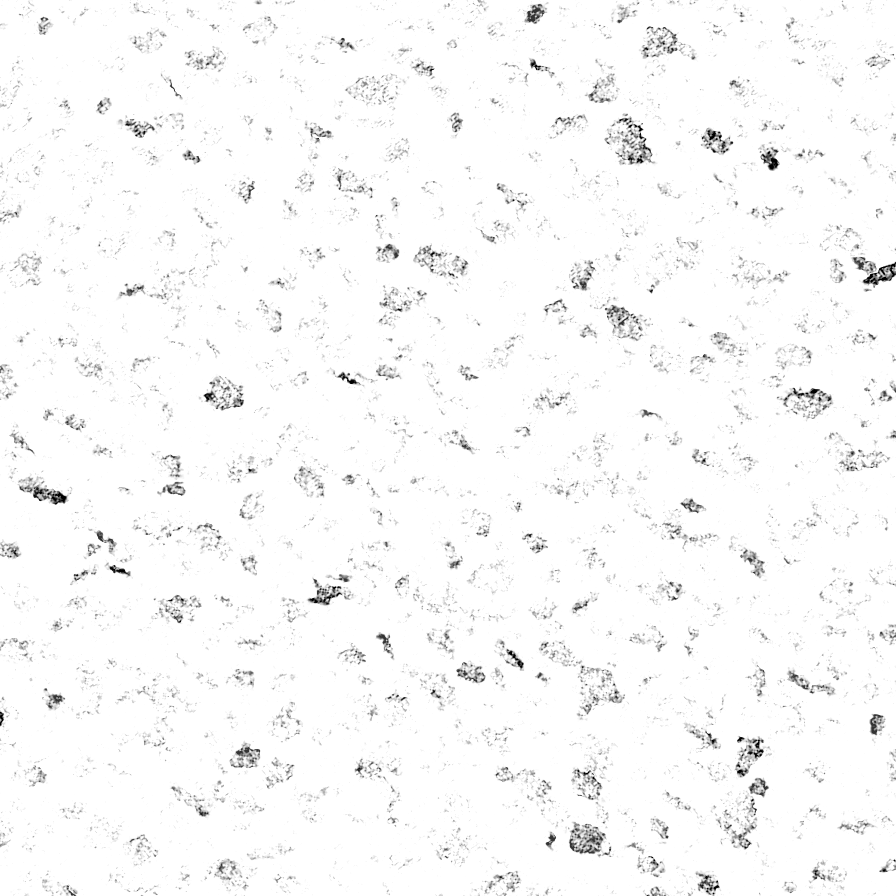
This texture is drawn by a Shadertoy shader. Its source:

```glsl
float hash(vec2 p) {
    return fract(sin(dot(p, vec2(127.1, 311.7))) * 43758.5453);
}

vec4 hash4(vec2 p) {
    return vec4(hash(p), hash(p + 17.3), hash(p + 41.9), hash(p + 73.1));
}

float noise(vec2 p) {
    vec2 cell = floor(p), f = fract(p);
    f = f * f * (3.0 - 2.0 * f);
    float low = mix(hash(cell), hash(cell + vec2(1, 0)), f.x);
    float high = mix(hash(cell + vec2(0, 1)), hash(cell + vec2(1, 1)), f.x);
    return mix(low, high, f.y);
}

vec2 warp(vec2 p) {
    return vec2(noise(p), noise(p + 57.0)) - 0.5;
}

// Darkest flake of one scattered layer; tone is the shared mineral grain
float flakes(vec2 p, float density, float tone, float patches) {
    vec2 home = floor(p * density);
    float ink = 0.0;
    for (int y = -1; y <= 1; y++)
    for (int x = -1; x <= 1; x++) {
        vec2 id = home + vec2(x, y);
        vec4 place = hash4(id + density * 9.0);
        vec4 look = hash4(id + density * 23.0);

        // Mostly lying flat, tipped down to the right
        float angle = -0.3 + 1.7 * (place.z + place.w - 1.0);
        float c = cos(angle), s = sin(angle);
        vec2 q = mat2(c, -s, s, c) * (p - (id + place.xy) / density);
        float halfLength = mix(0.22, 0.55, look.x * look.x) / density;
        vec2 size = halfLength * vec2(1.0, mix(0.2, 0.8, look.y));
        q /= size;

        float d = (length(q) - 1.0) * size.y;
        float body = smoothstep(0.0015, -0.0015, d);
        float rim = smoothstep(0.0045, 0.0, abs(d + 0.001));
        float strength = 0.25 * look.z + 0.55 * pow(look.z, 7.0);
        float slope = 0.35 * (look.w - 0.5) * (q.x + q.y);
        float dark = max(tone + strength + slope + 0.28 * rim * patches - 1.0, 0.0);

        // Faint traces stay pale, dense ones turn black
        ink = max(ink, body * min(dark * (0.5 + 1.4 * dark), 1.0));
    }
    return ink;
}

void mainImage(out vec4 fragColor, in vec2 fragCoord) {
    vec2 p = fragCoord / iResolution.y;

    // Jagged outlines
    vec2 bent = p + 0.011 * warp(p * 45.0) + 0.008 * warp(p * 120.0)
              + 0.006 * warp(p * 290.0);

    // Fine grain over coarser mottling, turned off the pixel axes
    vec2 g = mat2(0.8, -0.6, 0.6, 0.8) * p;
    float tone = 0.72 * noise(g * 490.0) + 0.32 * noise(g * 230.0 + 9.0)
               + 0.26 * noise(g * 75.0 + 31.0);
    float patches = smoothstep(0.2, 0.65, noise(g * 70.0 + 83.0));

    float ink = flakes(bent, 17.0, tone, patches);
    ink = max(ink, 0.8 * flakes(bent + 0.37, 25.0, tone, patches));

    // Faint stray dust
    ink = max(ink, 0.4 * max(tone - 1.0, 0.0));

    fragColor = vec4(vec3(1.0 - ink), 1.0);
}
```
